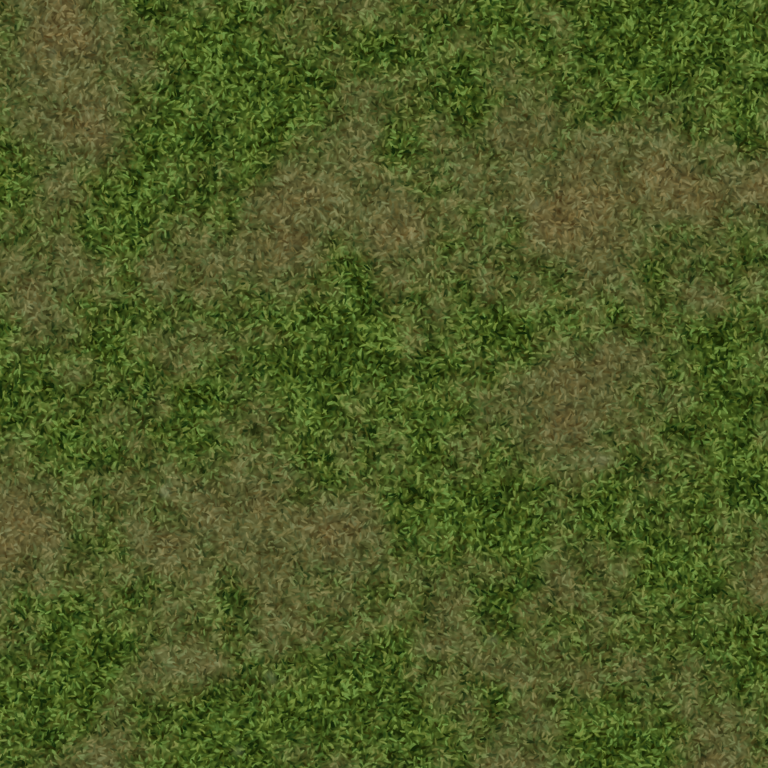
Write a Shadertoy shader that draws this texture.

```glsl
// Worn meadow turf: short tangled grass blades with dry brown patches.

vec2 hash2(vec2 p) {
    vec3 q = fract(vec3(p.xyx) * vec3(0.1031, 0.1030, 0.0973));
    q += dot(q, q.yzx + 33.33);
    return fract((q.xx + q.yz) * q.zy);
}

vec2 gradientAt(vec2 cell) {
    float angle = 6.2832 * hash2(cell + 57.0).x;
    return vec2(cos(angle), sin(angle));
}

float gradientNoise(vec2 p) {
    vec2 i = floor(p), f = fract(p);
    vec2 u = f * f * f * (f * (f * 6.0 - 15.0) + 10.0);
    vec2 e = vec2(1.0, 0.0);
    float low = mix(dot(gradientAt(i), f), dot(gradientAt(i + e), f - e), u.x);
    float high = mix(dot(gradientAt(i + e.yx), f - e.yx), dot(gradientAt(i + 1.0), f - 1.0), u.x);
    return mix(low, high, u.y);
}

float fbm(vec2 p) {
    float sum = 0.0, amplitude = 1.0;
    for (int i = 0; i < 5; i++) {
        sum += amplitude * gradientNoise(p);
        p = mat2(1.6, 1.2, -1.2, 1.6) * p + 7.3;
        amplitude *= 0.55;
    }
    return sum;
}

// Lays one blade per grid cell over turf, where x is tone and y is hue shift.
vec2 layBlades(vec2 turf, vec2 uv, float scale, float seed) {
    vec2 p = uv * scale + seed * 3.7;
    vec2 home = floor(p);
    float blur = 0.06 + 0.6 * scale / iResolution.y;
    for (int y = -1; y <= 1; y++) {
        for (int x = -1; x <= 1; x++) {
            vec2 cell = home + vec2(x, y);
            vec2 place = hash2(cell + seed * 17.0);
            vec2 look = hash2(cell + seed * 31.0 + 211.0);
            // Neighbouring blades lean roughly the same way
            float angle = 5.0 * gradientNoise(cell / scale * 14.0) + 3.2 * (look.y - 0.5) + 0.8;
            vec2 axis = vec2(cos(angle), sin(angle));
            vec2 d = p - cell - 0.5 - 0.7 * (place - 0.5);
            float along = dot(d, axis);
            float across = dot(d, vec2(-axis.y, axis.x)) + 0.25 * (look.x - 0.5) * along * along;
            float halfLength = 0.35 + 0.3 * place.y;
            float taper = 0.17 * (1.0 - 0.5 * abs(along) / halfLength);
            float cover = 1.0 - smoothstep(taper - blur, taper + blur, abs(across));
            cover *= 1.0 - smoothstep(halfLength - 0.15, halfLength + 0.1, abs(along));
            float tone = 1.35 * look.x - 0.15 + 0.25 * along;
            turf = mix(turf, vec2(tone, place.x - 0.5), 0.92 * cover);
        }
    }
    return turf;
}

vec3 ramp(vec3 shade, vec3 body, vec3 light, float tone) {
    return tone < 0.5 ? mix(shade, body, tone * 2.0) : mix(body, light, tone * 2.0 - 1.0);
}

void mainImage(out vec4 fragColor, in vec2 fragCoord) {
    vec2 uv = fragCoord / iResolution.y;

    // Broad dry patches with ragged edges
    float patches = fbm(uv * 4.6 + 3.1);
    float clumps = fbm(uv * 24.0 + 11.0);

    // Dark thatch, then blades from coarse to fine
    vec2 turf = vec2(0.33 + 0.7 * gradientNoise(uv * 120.0), 0.0);
    turf = layBlades(turf, uv, 66.0, 1.0);
    turf = layBlades(turf, uv, 84.0, 2.0);
    turf = layBlades(turf, uv, 100.0, 3.0);
    turf = layBlades(turf, uv, 118.0, 4.0);

    float dry = smoothstep(-0.42, 0.45, patches + 0.22 * clumps + 0.3 * turf.y);
    float tone = turf.x + 0.3 * clumps + 0.3 * gradientNoise(uv * 170.0);
    tone = 0.5 + (tone - 0.47) * mix(1.05, 0.7, dry);
    tone = clamp(tone, -0.1, 1.15);

    vec3 green = ramp(vec3(0.12, 0.18, 0.04), vec3(0.26, 0.345, 0.11), vec3(0.41, 0.51, 0.22), tone);
    vec3 straw = ramp(vec3(0.21, 0.215, 0.10), vec3(0.355, 0.365, 0.20), vec3(0.49, 0.50, 0.32), tone);
    vec3 color = mix(green, straw, dry);

    // Rusty and bluish stems, and a little bare tan ground
    color += turf.y * vec3(0.05, -0.01, -0.035);
    float bare = smoothstep(0.3, 0.8, patches + 0.3 * gradientNoise(uv * 9.0));
    color += bare * vec3(0.05, 0.01, 0.015);

    // Rare pale weathered leaves
    float pale = smoothstep(0.5, 0.68, gradientNoise(uv * 21.0 + 40.0) + 0.1 * clumps);
    color = mix(color, vec3(0.46, 0.50, 0.38), 0.45 * pale);

    fragColor = vec4(clamp(color, 0.0, 1.0), 1.0);
}
```
